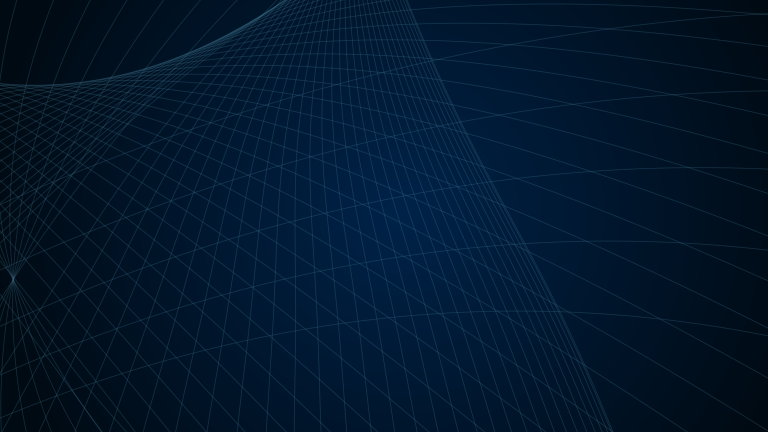
A WebGL 1 fragment shader for this background:

```glsl
precision highp float;

uniform vec2 u_resolution;

// Coverage of a thin thread; offset is measured along one axis
float thread(float offset, float slope) {
    float dist = abs(offset) / sqrt(1.0 + slope * slope);
    return 0.25 * (1.0 - smoothstep(0.0, 0.0005 + 0.8 / u_resolution.y, dist));
}

// Curves touching the bowl-shaped edge at the upper left
float bowlThreads(vec2 p) {
    float clear = 1.0;
    for (int i = 0; i < 34; i++) {
        float n = float(i);
        float touchX = 0.66 - 0.02 * n - 0.0007 * n * n;
        float u = p.x - touchX;
        float bowl = touchX - 0.08;
        float rise = -1.172 * bowl;
        float soft = 1.0 + 0.5 * abs(u);
        float y = 0.197 - 0.586 * bowl * bowl + rise * u + 0.35 * u * u / soft;
        float slope = rise + 0.35 * u * (2.0 + 0.5 * abs(u)) / (soft * soft);
        clear *= 1.0 - thread(p.y - y, slope);
    }
    return clear;
}

// Upright curves gathering along the slanted edge on the right
float slantThreads(vec2 p) {
    float clear = 1.0;
    float edge = 0.942 + 0.477 * p.y - 0.01 * sin(6.2832 * p.y);
    float edgeSlope = 0.477 - 0.063 * cos(6.2832 * p.y);
    float spread = 0.0095 + 0.0045 * p.y - 0.006 * p.y * p.y;
    for (int i = 0; i < 32; i++) {
        float n = float(i);
        float gather = 1.12 * n * n / (n + 3.0);
        float x = edge - spread * gather - 0.0013 * p.y * n * n;
        float slope = edgeSlope - (0.0045 - 0.012 * p.y) * gather - 0.0013 * n * n;
        clear *= 1.0 - thread(p.x - x, slope);
    }
    return clear;
}

// Long shallow arcs sweeping across the full width
float arcThreads(vec2 p) {
    float clear = 1.0;
    for (int i = 0; i < 5; i++) {
        float n = float(i);
        float u = p.x - 1.2 - 0.21 * n;
        float crest = 0.72 - 0.158 * n - 0.004 * n * n;
        float bend = 0.172 - 0.016 * n;
        clear *= 1.0 - thread(p.y - crest - bend * u * u, 2.0 * bend * u);
    }
    return clear;
}

// Steep curves fanning down beside the left border
float fanThreads(vec2 p) {
    float clear = 1.0;
    for (int i = 0; i < 9; i++) {
        float n = float(i);
        float lean = 0.11 * n - 0.95;
        float bend = 0.23 + 0.033 * n;
        float x = 0.549 - 0.085 * n + (lean + bend * p.y) * p.y;
        clear *= 1.0 - thread(p.x - x, lean + 2.0 * bend * p.y);
    }
    return clear;
}

void main() {
    // Height is one unit, with y running down from the top
    vec2 p = gl_FragCoord.xy / u_resolution.y;
    p.y = 1.0 - p.y;

    // Blue glow fading to near black
    float fade = clamp(length(p - vec2(0.93, 0.49)) / 0.95, 0.0, 1.0);
    vec3 color = mix(vec3(0.0, 0.135, 0.285), vec3(0.0, 0.04, 0.075), fade);

    // Woven net of threads
    float clear = bowlThreads(p) * slantThreads(p) * arcThreads(p) * fanThreads(p);
    color = mix(color, vec3(0.28, 0.52, 0.63), 0.85 * (1.0 - clear));

    gl_FragColor = vec4(color, 1.0);
}
```
